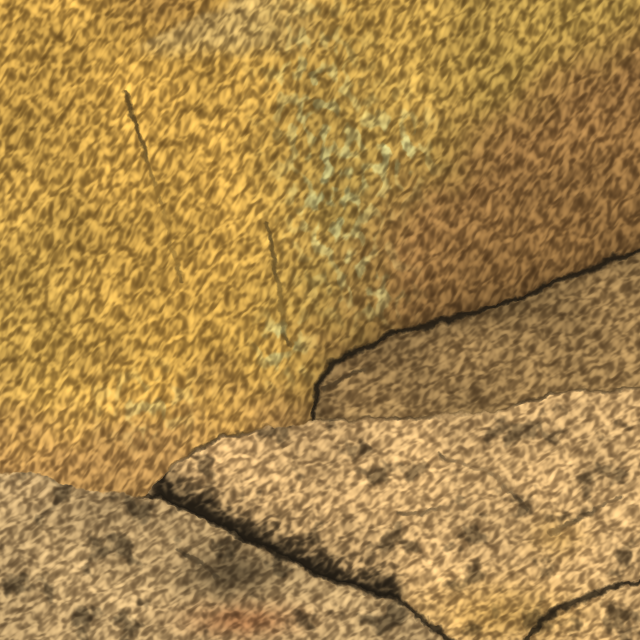
A Shadertoy shader for this texture:

```glsl
// Weathered ochre rock wall above a brown ledge and two pale slabs.
// Polylines bound the rocks, soft blobs tint the stone, and fine,
// stretched gradient noise carves the slanted grain.

const vec3 OCHRE = vec3(.75, .58, .27), BROWN = vec3(.53, .39, .22);
const vec3 OLIVE = vec3(.62, .51, .26), TAN = vec3(.70, .53, .30);
const vec3 LEDGE = vec3(.57, .45, .28), SLAB = vec3(.77, .62, .41);
const vec3 LOW_SLAB = vec3(.68, .56, .38), LICHEN = vec3(.74, .72, .48);
const vec3 SHADOW = vec3(.12, .10, .07);

// Rock outlines, left to right
const vec2 LEDGE_TOP[7] = vec2[7](vec2(.488, .342), vec2(.495, .4), vec2(.52, .434),
    vec2(.61, .477), vec2(.78, .522), vec2(.846, .551), vec2(1.01, .615));
const vec2 SLAB_TOP[7] = vec2[7](vec2(.23, .228), vec2(.28, .284), vec2(.35, .32),
    vec2(.495, .342), vec2(.77, .355), vec2(.86, .385), vec2(1.01, .392));
const vec2 LOW_TOP[7] = vec2[7](vec2(-.01, .264), vec2(.08, .255), vec2(.14, .232),
    vec2(.25, .224), vec2(.52, .092), vec2(.62, .064), vec2(.715, -.01));
const vec2 CORNER[7] = vec2[7](vec2(.81, -.02), vec2(.83, .01), vec2(.846, .03),
    vec2(.875, .048), vec2(.91, .062), vec2(.945, .08), vec2(1.01, .097));

// Fainter cracks: start.xy, end.xy
const vec4 CRACKS[9] = vec4[9](vec4(.195, .857, .236, .733), vec4(.236, .733, .285, .56),
    vec4(.417, .65, .45, .46), vec4(.69, .29, .77, .26), vec4(.77, .26, .82, .205),
    vec4(.62, .195, .70, .205), vec4(.86, .165, .97, .225), vec4(.28, .14, .34, .10),
    vec4(.505, .39, .58, .43));

vec2 hashGradient(vec2 cell) {
    float a = fract(sin(dot(cell, vec2(127.1, 311.7))) * 43758.5) * 6.2832;
    return vec2(cos(a), sin(a));
}

float gradientNoise(vec2 p) {
    vec2 i = floor(p), f = fract(p), e = vec2(1, 0);
    vec2 u = f * f * f * (f * (f * 6. - 15.) + 10.);
    float a = dot(hashGradient(i), f), b = dot(hashGradient(i + e), f - e);
    float c = dot(hashGradient(i + e.yx), f - e.yx), d = dot(hashGradient(i + 1.), f - 1.);
    return mix(mix(a, b, u.x), mix(c, d, u.x), u.y);
}

float fbm(vec2 p) {
    float sum = 0., amp = 1.;
    for (int i = 0; i < 4; i++) {
        sum += amp * gradientNoise(p);
        p = mat2(1.6, 1.2, -1.2, 1.6) * p + 7.3;
        amp *= .55;
    }
    return sum;
}

// Stretched grain along the given angle, with flattened peaks
float grain(vec2 p, float angle, vec2 freq) {
    vec2 dir = vec2(cos(angle), sin(angle));
    vec2 q = vec2(dot(p, dir), dot(p, vec2(-dir.y, dir.x))) * freq;
    q += .4 * gradientNoise(q * .6 + 31.);
    float g = 1.2 * gradientNoise(q) + .8 * gradientNoise(q * 1.7 + 9.) + .5 * gradientNoise(p * 38.);
    return g / (1. + .8 * abs(g));
}

float segmentDistance(vec2 p, vec2 a, vec2 b) {
    vec2 d = b - a;
    return length(p - a - d * clamp(dot(p - a, d) / dot(d, d), 0., 1.));
}

// x: height above the path, y: distance to it
vec2 measurePath(vec2 p, vec2 path[7]) {
    float y = path[0].y, dist = 9.;
    for (int i = 0; i < 6; i++) {
        vec2 a = path[i], d = path[i + 1] - a;
        y += d.y * clamp((p.x - a.x) / d.x, 0., 1.);
        dist = min(dist, segmentDistance(p, a, a + d));
    }
    return vec2(p.y - y, dist);
}

float blob(vec2 p, float x, float y, float w, float h) {
    vec2 d = (p - vec2(x, y)) / vec2(w, h);
    return exp(-dot(d, d));
}

float line(float d, float width) { return 1. - smoothstep(width * .3, width * 1.7, d); }

float below(float gap, float soft) { return 1. - smoothstep(-soft, soft, gap); }

vec3 wallColor(vec2 p, float mottle) {
    vec3 col = mix(OCHRE, OLIVE, .8 * blob(p, .55, .62, .13, .32) + .4 * blob(p, .03, .5, .14, .25));
    col = mix(col, OLIVE, .7 * smoothstep(.5, .8, p.x));
    float rise = max(p.y - .5, 0.) / .45;
    col = mix(col, BROWN, smoothstep(-.13, .15, p.x - .54 - .45 * rise * rise + .1 * mottle));
    col = mix(col, TAN, below(p.y - .36 + .08 * mottle, .1) * below(p.x - .54, .06));
    // Pale slanted facet
    float facet = below(p.y - .935 - .46 * (p.x - .22), .008) * smoothstep(.9, .94, p.y);
    facet *= smoothstep(.2, .24, p.x) * below(p.x - .46, .1);
    col = mix(col, vec3(.74, .62, .38), .8 * facet);
    col = mix(col, BROWN, .5 * blob(p, .26, 1., .08, .05));
    // Lichen flecks
    float patches = blob(p, .52, .68, .06, .1) + blob(p, .62, .77, .05, .06)
        + blob(p, .44, .46, .035, .045) + .7 * blob(p, .49, .86, .07, .12)
        + .7 * blob(p, .58, .55, .05, .05) + .5 * blob(p, .23, .37, .07, .05);
    return mix(col, LICHEN, .8 * min(patches, 1.) * smoothstep(-.05, .3, gradientNoise(p * vec2(56, 40))));
}

void mainImage(out vec4 fragColor, in vec2 fragCoord) {
    vec2 uv = fragCoord / iResolution.xy;
    float soft = max(.002, 1. / iResolution.y), mottle = fbm(uv * 7.);
    vec2 p = uv + .008 * vec2(fbm(uv * 30.), fbm(uv * 30. + 40.));

    // Rock masks
    vec2 ledgeEdge = measurePath(p, LEDGE_TOP), slabEdge = measurePath(p, SLAB_TOP);
    vec2 lowEdge = measurePath(p, LOW_TOP);
    float ledge = below(ledgeEdge.x, soft) * smoothstep(.486, .49, p.x);
    float slab = below(slabEdge.x, soft) * smoothstep(.228, .232, p.x);
    float low = below(lowEdge.x, soft) * step(p.x, .72), stone = max(slab, low);

    // Base colours
    vec3 col = mix(wallColor(p, mottle), LEDGE, ledge);
    vec3 slabCol = mix(SLAB, vec3(.7, .54, .27), .7 * blob(p, .78, .04, .13, .05) + .5 * blob(p, .87, .16, .04, .03));
    col = mix(col, slabCol, slab);
    col = mix(col, mix(LOW_SLAB, vec3(.55, .33, .19), .6 * blob(p, .38, .03, .08, .025)), low);

    // Carved grain and weathering
    float carve = mix(grain(uv, 1., vec2(54, 96)), grain(uv, .6, vec2(62, 96)), max(stone, ledge));
    col *= (1. + .16 * mottle) * (1. - .4 * stone * smoothstep(.15, .55, fbm(uv * 17. + 13.)));
    col *= 1. + carve * vec3(.66, .71, .76);

    // Crevice and contact shade
    float crevice = smoothstep(.225, .25, p.x) * below(p.x - .625, .015) * slab * (1. - low);
    float depth = lowEdge.x + .025 * carve + .025 * mottle;
    col = mix(col, SHADOW, crevice * (.7 * below(depth - .032, .03) + .25 * below(depth - .07, .05)));
    col *= 1. - .3 * (1. - stone) * exp(-ledgeEdge.y * 45.);
    col *= 1. - .45 * blob(p, .36, .105, .08, .035) * low;

    // Crack lines
    float faint = 9., ragged = clamp(.55 + mottle + carve * .7, 0., 1.);
    for (int i = 0; i < 9; i++) faint = min(faint, segmentDistance(p, CRACKS[i].xy, CRACKS[i].zw));
    float width = .002 + .004 * ragged;
    float crack = max(.85 * line(ledgeEdge.y, width) * (1. - stone), .6 * ragged * line(slabEdge.y, .003));
    crack = max(crack, .8 * line(lowEdge.y, width) * smoothstep(.2, .24, p.x));
    crack = max(crack, .8 * line(measurePath(p, CORNER).y, width));
    crack = max(crack, .6 * ragged * line(faint, .0035));
    fragColor = vec4(mix(col, SHADOW, crack), 1.);
}
```
